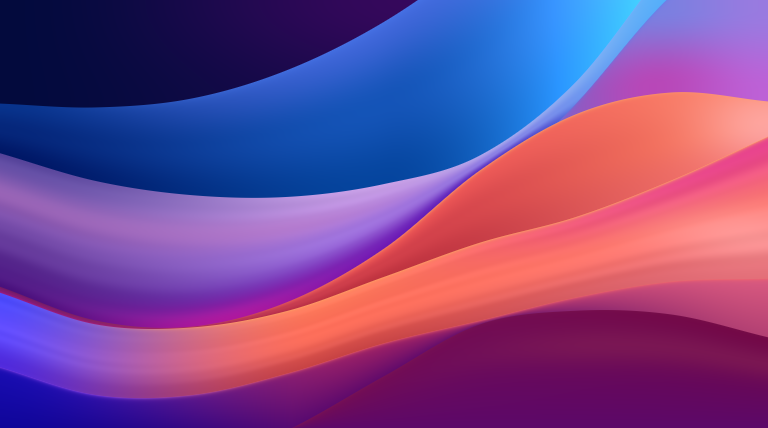
Reproduce this background procedurally as a Shadertoy shader.

```glsl
const float RIM_WIDTH = 0.0035;
const float STREAK_AMOUNT = 0.045;
const vec2 STREAK_SCALE = vec2(2.0, 13.0);

// Upper edge of each sheet, at nine even steps across the canvas
const float BLUE_EDGE[9] = float[9](.758, .749, .770, .837, .949, 1.105, 1.28, 1.45, 1.6);
const float LAVENDER_EDGE[9] = float[9](.642, .577, .544, .540, .570, .637, .809, 1.093, 1.33);
const float LILAC_EDGE[9] = float[9](0., 0., .1, .2, .3, .535, .758, 1.012, 1.163);
const float RED_EDGE[9] = float[9](.330, .251, .237, .295, .419, .602, .733, .784, .763);
const float RIBBON_EDGE[9] = float[9](.316, .242, .235, .274, .353, .433, .493, .579, .681);
const float ROSE_EDGE[9] = float[9](.142, .077, .077, .128, .198, .251, .305, .342, .349);
const float PLUM_EDGE[9] = float[9](-.3, -.2, -.1, -.005, .121, .242, .274, .265, .212);

// Left, centre and right colour of each sheet, from its top to its low side
const mat3 BLUE_TOP = mat3(.03, .20, .55, .25, .40, .85, .4, .7, 1.1);
const mat3 BLUE_MID = mat3(.02, .15, .48, .08, .33, .72, .42, .94, 1.4);
const mat3 BLUE_LOW = mat3(0., .09, .40, .02, .27, .62, .35, 1., 1.5);
const mat3 LAVENDER_TOP = mat3(.35, .28, .62, .78, .62, .90, .25, .72, 1.);
const mat3 LAVENDER_MID = mat3(.44, .28, .65, .62, .45, .87, .25, .72, 1.);
const mat3 LAVENDER_LOW = mat3(.28, .08, .50, .38, .10, .72, .25, .72, 1.);
const mat3 LILAC_TOP = mat3(.42, .50, .88, .48, .50, .88, .60, .48, .88);
const mat3 LILAC_LOW = mat3(.50, .38, .78, .72, .28, .72, .74, .38, .84);
const mat3 RED_TOP = mat3(.45, .10, .40, .92, .32, .33, .98, .50, .40);
const mat3 RED_MID = mat3(.50, .10, .45, .82, .25, .29, .98, .48, .38);
const mat3 RED_LOW = mat3(.60, .10, .50, .75, .20, .25, .96, .46, .42);
const mat3 RIBBON_TOP = mat3(.30, .30, 1., 1., .48, .36, .90, .25, .55);
const mat3 RIBBON_MID = mat3(.38, .30, 1., 1., .44, .36, 1., .48, .46);
const mat3 RIBBON_LOW = mat3(.30, .15, .85, .80, .28, .28, .88, .42, .46);
const mat3 ROSE_TOP = mat3(.10, .05, .70, .62, .13, .40, .85, .35, .50);
const mat3 ROSE_LOW = mat3(.06, .02, .60, .38, .04, .42, .70, .25, .45);
const mat3 PLUM_TOP = mat3(.40, .04, .40, .45, .05, .33, .45, .03, .27);
const vec3 PLUM_LOW = vec3(.36, .03, .41);
const vec3 NAVY = vec3(.01, .04, .24);
const vec3 INDIGO = vec3(.21, .03, .36);

const vec3 SKY_RIM = vec3(.30, .50, .95);
const vec3 PALE_RIM = vec3(.55, .70, .98);
const vec3 AMBER_RIM = vec3(1., .64, .40);
const vec3 CORAL_RIM = vec3(.98, .42, .40);
const vec3 VIOLET_RIM = vec3(.62, .30, .95);
const vec3 PINK_GLOW = vec3(.82, .52, .80);
const vec3 MAGENTA_GLOW = vec3(.78, .10, .62);
const vec3 BLUSH_GLOW = vec3(1., .70, .70);
const vec3 MAUVE_GLOW = vec3(.53, .14, .33);

float hash(vec2 p) {
    vec3 q = fract(p.xyx * .1031);
    q += dot(q, q.yzx + 33.33);
    return fract((q.x + q.y) * q.z);
}

float noise(vec2 p) {
    vec2 i = floor(p), f = smoothstep(0., 1., p - i);
    return mix(mix(hash(i), hash(i + vec2(1, 0)), f.x),
               mix(hash(i + vec2(0, 1)), hash(i + vec2(1, 1)), f.x), f.y);
}

// Catmull-Rom curve through evenly spaced heights
float spline(float h[9], float x) {
    float s = clamp(x, 0., 1.) * 8.;
    int i = min(int(s), 7);
    float f = s - float(i), b = h[i], c = h[i + 1];
    float a = i > 0 ? h[max(i - 1, 0)] : 2. * b - c;
    float d = i < 7 ? h[min(i + 2, 8)] : 2. * c - b;
    return b + .5 * f * (c - a + f * (2. * a - 5. * b + 4. * c - d + f * (3. * (b - c) + d - a)));
}

// Smooth blend through three colours
vec3 ramp(mat3 stops, float x) {
    float side = clamp(2. * x - 1., -1., 1.);
    float w = smoothstep(0., 1., abs(side));
    return mix(stops[1], side < 0. ? stops[0] : stops[2], w);
}

vec3 sheet(mat3 top, mat3 mid, mat3 low, float x, float t) {
    return ramp(mat3(ramp(top, x), ramp(mid, x), ramp(low, x)), t);
}

float depth(float top, float low, float y) {
    return clamp((top - y) / max(top - low, .001), 0., 1.);
}

float bell(float x, float centre, float width) {
    float d = (x - centre) / width;
    return exp(-d * d);
}

// Lays a sheet below its edge, with a lit rim
void lay(inout vec3 color, vec3 fill, float edge, vec3 rim, float strength, float width) {
    float slope = max(length(vec2(dFdx(edge), dFdy(edge))), 1e-5);
    float inside = max(edge / (slope * iResolution.y), 0.);
    fill = mix(fill, rim, strength * exp(-inside / width));
    color = mix(color, fill, clamp(edge / slope + .5, 0., 1.));
}

void mainImage(out vec4 fragColor, in vec2 fragCoord) {
    vec2 uv = fragCoord / iResolution.xy;
    float x = uv.x, y = uv.y;
    float blue = spline(BLUE_EDGE, x), lavender = spline(LAVENDER_EDGE, x);
    float lilac = spline(LILAC_EDGE, x), red = spline(RED_EDGE, x);
    float ribbon = spline(RIBBON_EDGE, x), rose = spline(ROSE_EDGE, x), plum = spline(PLUM_EDGE, x);

    // Rear sheets
    vec3 color = mix(NAVY, INDIGO, smoothstep(0., .55, x) * mix(.5, 1., smoothstep(.75, 1., y)));
    vec3 fill = sheet(BLUE_TOP, BLUE_MID, BLUE_LOW, x, depth(blue, lavender, y));
    lay(color, fill, blue - y, SKY_RIM, .45 * smoothstep(0., .4, x), .012);

    float t = depth(lavender, red, y);
    fill = sheet(LAVENDER_TOP, LAVENDER_MID, LAVENDER_LOW, x, t);
    fill = mix(fill, PINK_GLOW, .45 * bell(t, .3, .14) * (1. - smoothstep(.35, .65, x)));
    fill = mix(fill, MAGENTA_GLOW, .8 * bell(y, red, .045) * bell(x, .29, .16));
    fill += STREAK_AMOUNT * (noise(vec2(x, t) * STREAK_SCALE) - .5) * (1. - smoothstep(.4, .6, x));
    lay(color, fill, lavender - y, PALE_RIM, .25 * smoothstep(.5, .7, x), RIM_WIDTH);

    float across = (x - .7) / .3;
    fill = mix(ramp(LILAC_TOP, across), ramp(LILAC_LOW, across), smoothstep(.1, .9, depth(1., red, y)));
    lay(color, fill, lilac - y, SKY_RIM, .4, RIM_WIDTH);

    // Warm folds
    fill = sheet(RED_TOP, RED_MID, RED_LOW, x, depth(red, ribbon, y));
    fill = mix(fill, BLUSH_GLOW, .75 * bell(x, 1., .09) * bell(y, .71, .09));
    lay(color, fill, red - y, AMBER_RIM, .8 * smoothstep(.3, .6, x) * (1. - .6 * smoothstep(.75, .95, x)), RIM_WIDTH);

    t = depth(ribbon, rose, y);
    fill = sheet(RIBBON_TOP, RIBBON_MID, RIBBON_LOW, pow(x, .8), t);
    fill = mix(fill, BLUSH_GLOW, .5 * bell(x, .98, .12) * bell(y, .45, .06));
    fill += STREAK_AMOUNT * (noise(vec2(x, t) * STREAK_SCALE + 7.) - .5);
    lay(color, fill, ribbon - y, AMBER_RIM, .9 * smoothstep(.08, .35, x), RIM_WIDTH);

    // Lower shade
    fill = mix(ramp(ROSE_TOP, x), ramp(ROSE_LOW, x), depth(rose, max(plum, 0.), y));
    lay(color, fill, rose - y, mix(VIOLET_RIM, CORAL_RIM, smoothstep(.1, .4, x)), .65, RIM_WIDTH);

    t = depth(plum, 0., y);
    fill = mix(ramp(PLUM_TOP, x), PLUM_LOW, t);
    fill = mix(fill, MAUVE_GLOW, .5 * bell(t, .3, .16) * smoothstep(.5, .8, x));
    lay(color, fill, plum - y, MAUVE_GLOW, .2, RIM_WIDTH);

    fragColor = vec4(clamp(color, 0., 1.), 1.);
}
```
